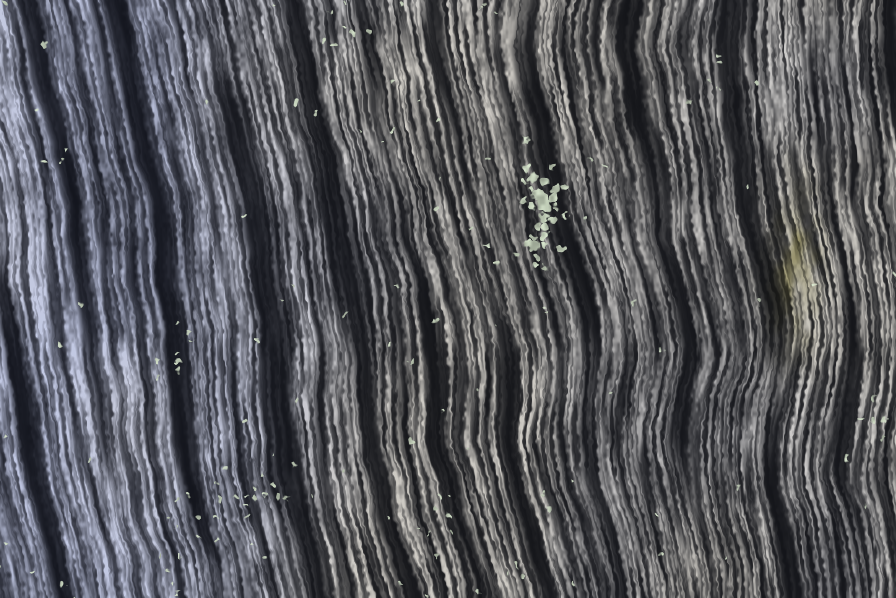
Reproduce this texture procedurally as a WebGL 1 fragment shader.

```glsl
precision highp float;
// Weathered grey wood: wavy upright grain, deep dark cracks and pale lichen.

uniform vec2 u_resolution;

const vec3 SHADOW = vec3(0.075, 0.080, 0.098);
const vec3 PALE_WOOD = vec3(0.80, 0.795, 0.785);
const vec3 COOL_TINT = vec3(0.95, 0.99, 1.14);
const vec3 WARM_TINT = vec3(1.005, 0.995, 0.975);
const vec3 LICHEN = vec3(0.77, 0.82, 0.73);
const vec3 MOSS = vec3(0.30, 0.28, 0.10);

const float FIBRE_FREQ = 66.0;
const float HAIR_FREQ = 118.0;
const float SPLIT_FREQ = 23.0;
const float CRACK_FREQ = 7.5;
const float LEAN_LEFT = 0.18;
const float LEAN_RIGHT = 0.05;
const float WAVE = 0.045;
const float WIGGLE = 0.010;
const float RIPPLE = 0.0035;
const float BRIGHTNESS = 0.77;
const float LICHEN_FREQ = 62.0;
const vec2 LICHEN_CENTRE = vec2(0.90, 0.64);
const vec2 LICHEN_SIZE = vec2(0.035, 0.085);
const vec2 MOSS_CENTRE = vec2(1.33, 0.55);

float hash(vec2 p) {
  vec3 q = fract(p.xyx * 0.1031);
  q += dot(q, q.yzx + 33.33);
  return fract((q.x + q.y) * q.z);
}

float noise(vec2 p) {
  vec2 i = floor(p), f = fract(p);
  f = f * f * (3.0 - 2.0 * f);
  float low = mix(hash(i), hash(i + vec2(1.0, 0.0)), f.x);
  float high = mix(hash(i + vec2(0.0, 1.0)), hash(i + 1.0), f.x);
  return mix(low, high, f.y);
}

// Position across the grain, constant along each bent fibre
float acrossGrain(vec2 p) {
  float lean = mix(LEAN_LEFT, LEAN_RIGHT, smoothstep(0.5, 1.4, p.x));
  float wave = noise(p * vec2(2.2, 4.5) + 11.0) - 0.5;
  float wiggle = noise(p * vec2(9.0, 15.0) + 37.0) - 0.5;
  float ripple = noise(p * vec2(34.0, 38.0) + 61.0) - 0.5;
  return p.x + lean * p.y + WAVE * wave + WIGGLE * wiggle + RIPPLE * ripple + 1.0;
}

// Roughly parallel grooves whose width and depth change along their length
float grooves(float u, float y, float freq, float rate, float width, float blur) {
  float s = u * freq + 0.8 * noise(vec2(u * freq * 0.4, y * rate * 0.35));
  float id = floor(s + 0.5);
  float strength = noise(vec2(id * 7.31 + freq, y * rate));
  float halfWidth = width * (0.25 + strength);
  float line = 1.0 - smoothstep(halfWidth * 0.4, halfWidth + blur, abs(s - id));
  return line * smoothstep(0.12, 0.55, strength);
}

// Strength of the one dense lichen cluster
float lichenCluster(vec2 p) {
  vec2 d = (p - LICHEN_CENTRE) / LICHEN_SIZE;
  return exp(-dot(d, d));
}

float lichen(vec2 p) {
  vec2 rough = vec2(noise(p * 150.0), noise(p * 150.0 + 51.0)) - 0.5;
  vec2 q = p * LICHEN_FREQ + rough * 0.6;
  float cover = 0.0;
  for (int j = -1; j <= 1; j++) {
    for (int i = -1; i <= 1; i++) {
      vec2 cell = floor(q) + vec2(float(i), float(j));
      vec2 place = cell / LICHEN_FREQ;
      float cluster = lichenCluster(place);
      float colony = smoothstep(0.72, 0.92, noise(place * vec2(11.0, 7.0) + 5.0));
      float chance = 0.9 * cluster + 0.25 * colony + 0.012;
      vec2 centre = cell + 0.2 + 0.6 * vec2(hash(cell + 3.0), hash(cell + 17.0));
      float radius = mix(0.20, 0.55, cluster) * (0.6 + 0.8 * hash(cell + 29.0));
      float blob = 1.0 - smoothstep(radius - 0.1, radius + 0.1, length(q - centre));
      cover = max(cover, blob * step(hash(cell + 71.0), chance));
    }
  }
  return cover;
}

void main() {
  vec2 p = gl_FragCoord.xy / u_resolution.y;
  float u = acrossGrain(p);
  float rightSide = smoothstep(0.1, 0.75, p.x);

  // Wood surface: broad bands, thin fibres and fine roughness
  float band = noise(vec2(u * 24.0, p.y * 3.0)) - 0.5;
  float fibre = noise(vec2(u * 175.0, p.y * 22.0)) - 0.5;
  float rough = noise(p * vec2(230.0, 130.0)) - 0.5;
  float stain = noise(p * vec2(5.0, 3.5) + 23.0) - 0.5;
  float blotch = noise(p * vec2(38.0, 22.0) + 43.0) - 0.5;
  float tone = BRIGHTNESS + 0.28 * band + 0.40 * fibre + 0.34 * rough;
  tone += 0.26 * stain + 0.22 * blotch;

  // Grooves from hairline to deep, with ragged edges
  float ragged = u + 0.004 * rough;
  float hair = grooves(ragged, p.y, HAIR_FREQ, 17.0, 0.18, 0.22);
  float fine = grooves(ragged, p.y, FIBRE_FREQ, 11.0, 0.25, 0.13);
  float split = grooves(ragged, p.y, SPLIT_FREQ, 6.0, 0.17, 0.08);
  float crack = grooves(ragged + 0.03, p.y, CRACK_FREQ, 3.0, 0.135, 0.07);
  tone *= 1.0 - mix(0.25, 0.45, rightSide) * hair;
  tone *= 1.0 - mix(0.52, 0.80, rightSide) * fine;
  tone *= 1.0 - 0.68 * split;
  tone *= 1.0 - 0.86 * crack;
  tone = clamp(tone, 0.0, 1.0);

  // Cool light on the left, warmer wood on the right
  float warmth = clamp(rightSide + 0.5 * stain, 0.0, 1.0);
  vec3 color = mix(SHADOW, PALE_WOOD, tone) * mix(COOL_TINT, WARM_TINT, warmth);

  // Moss stain and lichen
  vec2 mossOffset = (p - MOSS_CENTRE) / vec2(0.04, 0.12);
  float moss = exp(-dot(mossOffset, mossOffset)) * noise(p * vec2(60.0, 35.0));
  color = mix(color, MOSS * (0.4 + tone), 0.7 * moss);
  float lichenLight = 0.82 + 0.36 * noise(p * 130.0 + 9.0);
  color = mix(color, LICHEN * lichenLight, 0.92 * lichen(p));

  gl_FragColor = vec4(color, 1.0);
}
```
